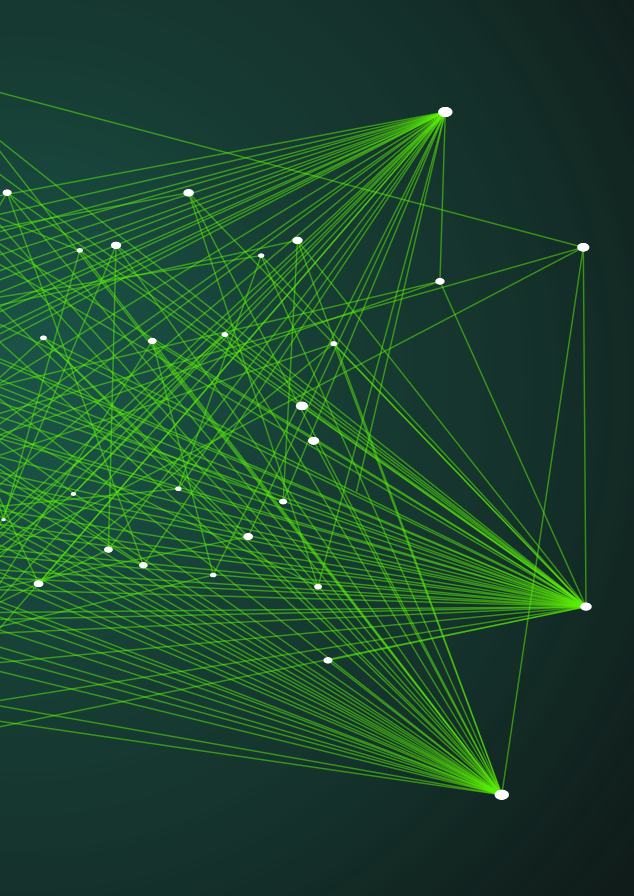
Reproduce this background procedurally as a WebGL 1 fragment shader.

```glsl
precision highp float;
// A network of thin green threads on a dark teal glow. Four hubs throw fans
// of spokes to the left edge; two wavy bands of nodes are linked to the hubs
// and to each other. Threads are blended by multiplying their transparency.

uniform vec2 u_resolution;

#define THREAD_HALF_WIDTH 0.0008
#define THREAD_ALPHA 0.52
#define HUB_RADIUS 0.0080
#define NODE_RADIUS 0.0045
#define DOT_FLATTEN 1.4
#define BAND_NODES 10
#define MAX_SPOKES 24
#define SPOKE_JITTER 0.9

const vec2 HUB_TOP   = vec2(0.497, 0.875);
const vec2 HUB_RIGHT = vec2(0.651, 0.724);
const vec2 HUB_EAST  = vec2(0.654, 0.323);
const vec2 HUB_BASE  = vec2(0.560, 0.113);
const vec2 SPUR      = vec2(0.491, 0.686);
const vec2 CORE      = vec2(0.337, 0.547);
const vec2 CORE_TWIN = vec2(0.350, 0.508);
const vec2 OUTLIER   = vec2(0.366, 0.263);

const vec3 GLOW_TEAL   = vec3(0.105, 0.320, 0.275);
const vec3 MID_TEAL    = vec3(0.085, 0.215, 0.185);
const vec3 EDGE_DARK   = vec3(0.060, 0.105, 0.098);
const vec3 THREAD_LIME = vec3(0.350, 0.940, 0.020);

float hash(float n) { return fract(sin(n * 12.9898) * 4375.85); }

// Coverage of a shape from its signed distance, one pixel of smoothing
float coverage(float d) { return clamp(0.5 - d * u_resolution.y, 0.0, 1.0); }

// Transparency left after drawing one thread from a to b
float thread(vec2 p, vec2 a, vec2 b) {
  vec2 ab = b - a;
  float t = clamp(dot(p - a, ab) / dot(ab, ab), 0.0, 1.0);
  float d = length(p - a - ab * t) - THREAD_HALF_WIDTH;
  return 1.0 - THREAD_ALPHA * coverage(d);
}

// Spokes from a hub to the left edge, between heights low and high
float fan(vec2 p, vec2 hub, float low, float high, int count) {
  float clearness = 1.0;
  for (int i = 0; i < MAX_SPOKES; i++) {
    if (i >= count) break;
    float k = float(i);
    float jitter = (hash(k + 31.0 * hub.x + 7.0 * low) - 0.5) * SPOKE_JITTER;
    float y = mix(low, high, (k + 0.5 + jitter) / float(count));
    clearness *= thread(p, hub, vec2(-0.02, y));
  }
  return clearness;
}

float dotMask(vec2 p, vec2 center, float radius) {
  return coverage(length((p - center) * vec2(1.0, DOT_FLATTEN)) - radius);
}

// Node k of the upper and lower bands
vec2 upperNode(float k) {
  return vec2(0.008 + 0.0405 * k, 0.695 + 0.09 * cos(2.5 * k));
}
vec2 lowerNode(float k) {
  return vec2(0.004 + 0.039 * k, 0.400 + 0.055 * cos(2.3 * k + 1.2));
}

vec3 background(vec2 p) {
  float r = length(p - vec2(0.02, 0.57));
  vec3 color = mix(GLOW_TEAL, MID_TEAL, smoothstep(0.0, 0.50, r));
  color = mix(color, EDGE_DARK, smoothstep(0.42, 0.95, r));
  return color + 0.002 * sin(r * 150.0) * smoothstep(0.3, 0.5, r);
}

void main() {
  vec2 p = gl_FragCoord.xy / u_resolution.y;

  // Fans of the hubs
  float clearness = fan(p, HUB_TOP, 0.25, 0.62, 9);
  clearness *= fan(p, HUB_TOP, 0.60, 0.78, 12);
  clearness *= fan(p, HUB_RIGHT, 0.25, 0.97, 3);
  clearness *= fan(p, HUB_EAST, 0.16, 0.30, 4);
  clearness *= fan(p, HUB_EAST, 0.30, 0.62, 22);
  clearness *= fan(p, HUB_EAST, 0.62, 0.88, 5);
  clearness *= fan(p, HUB_BASE, 0.19, 0.28, 4);
  clearness *= fan(p, HUB_BASE, 0.28, 0.50, 16);
  clearness *= fan(p, HUB_BASE, 0.50, 0.86, 7);
  clearness *= fan(p, SPUR, 0.35, 0.70, 2);

  // Lone threads on the right
  clearness *= thread(p, HUB_RIGHT, HUB_EAST) * thread(p, HUB_RIGHT, HUB_BASE);
  clearness *= thread(p, SPUR, HUB_TOP) * thread(p, SPUR, HUB_EAST);
  clearness *= thread(p, HUB_TOP, vec2(0.398, 0.452));
  clearness *= thread(p, CORE, HUB_EAST) * thread(p, CORE_TWIN, HUB_BASE);
  clearness *= thread(p, OUTLIER, HUB_EAST) * thread(p, OUTLIER, HUB_BASE);

  // Dots of the hubs and single nodes
  float dots = max(dotMask(p, HUB_TOP, HUB_RADIUS), dotMask(p, HUB_BASE, HUB_RADIUS));
  dots = max(dots, max(dotMask(p, HUB_RIGHT, 0.0068), dotMask(p, HUB_EAST, 0.0064)));
  dots = max(dots, max(dotMask(p, CORE, 0.0068), dotMask(p, CORE_TWIN, 0.0062)));
  dots = max(dots, max(dotMask(p, SPUR, 0.0052), dotMask(p, OUTLIER, 0.0050)));

  // Node bands, their links to the hubs and the mesh between them
  for (int i = 0; i < BAND_NODES; i++) {
    float k = float(i);
    vec2 high = upperNode(k), low = lowerNode(k);
    clearness *= thread(p, high, HUB_BASE) * thread(p, high, HUB_EAST);
    clearness *= thread(p, low, HUB_TOP);
    clearness *= thread(p, high, lowerNode(mod(k * 3.0 + 4.0, 10.0)));
    clearness *= thread(p, high, vec2(-0.02, 0.30 + 0.5 * hash(k + 5.0)));
    clearness *= thread(p, low, vec2(-0.02, 0.25 + 0.4 * hash(k + 17.0)));
    dots = max(dots, dotMask(p, high, NODE_RADIUS * (0.75 + 0.6 * hash(k + 2.0))));
    dots = max(dots, dotMask(p, low, NODE_RADIUS * (0.5 + 0.8 * hash(k + 9.0))));
  }

  vec3 color = mix(THREAD_LIME, background(p), clearness);
  gl_FragColor = vec4(mix(color, vec3(1.0), dots), 1.0);
}
```
